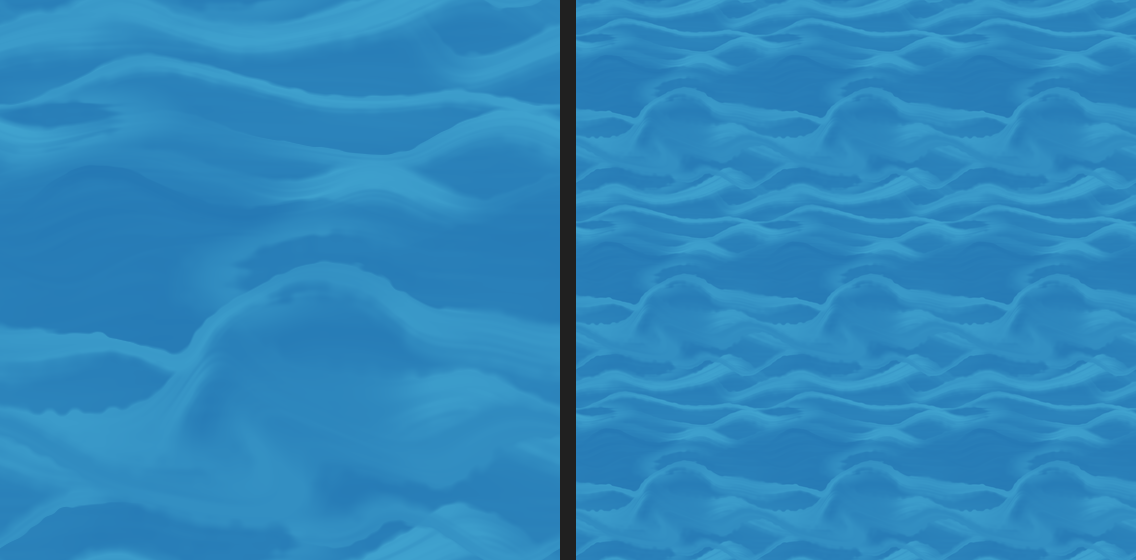
Left, the tile; right, the same tile 3 across and 3 down.
Write a Shadertoy shader that draws this texture.

```glsl
// Painted blue water: wavy brush ribbons layered over a mottled deep ground.
// Each ribbon is a wrapped curve with one crisp and one soft edge and bristle
// streaks; dark rounded pools with pale rims lie between. A warp bends it all.

#define RIBBONS 11
#define POOLS 3
#define WARP vec2(0.36, 0.19)
#define WIDTH_MIN 0.016
#define WIDTH_MAX 0.074
#define BRISTLES 150.0
#define BRISTLE_TONE 0.19
#define RAGGED 0.009
#define POOL_SIZE vec2(0.155, 0.068)
#define DEEP vec3(0.136, 0.460, 0.699)
#define MIDDLE vec3(0.182, 0.535, 0.745)
#define PALE vec3(0.250, 0.637, 0.810)

const float TAU = 6.2831853;

// Integer hash of a lattice cell and a seed, 0 to 1
float hash(ivec2 cell, int seed) {
    uvec2 c = uvec2(cell);
    uint h = c.x * 1597334677u ^ c.y * 3812015801u ^ uint(seed) * 2798796415u;
    h = (h ^ (h >> 16)) * 2146121005u;
    h = (h ^ (h >> 15)) * 2221713035u;
    h ^= h >> 16;
    return float(h & 65535u) / 65535.0;
}

// Exact whole-number wrap, also for negative cells
ivec2 wrapCell(ivec2 cell, ivec2 period) {
    return (cell + 64 * period) % period;
}

// Value noise that wraps after a whole number of cells
float noise(vec2 p, ivec2 period, int seed) {
    vec2 corner = floor(p);
    vec2 f = p - corner;
    f = f * f * f * (f * (f * 6.0 - 15.0) + 10.0);
    ivec2 a = wrapCell(ivec2(corner), period);
    ivec2 b = wrapCell(ivec2(corner) + 1, period);
    return mix(mix(hash(a, seed), hash(ivec2(b.x, a.y), seed), f.x),
               mix(hash(ivec2(a.x, b.y), seed), hash(b, seed), f.x), f.y);
}

float tiled(vec2 p, ivec2 cells, int seed) {
    return noise(p * vec2(cells), cells, seed);
}

// Slow change along a ribbon
float along(float x, int cells, int seed) {
    return noise(vec2(x * float(cells), 0.0), ivec2(cells, 1), seed);
}

// Shared bending of the whole surface
vec2 bend(vec2 p) {
    vec2 broad = vec2(tiled(p, ivec2(2, 3), 1), tiled(p, ivec2(3, 2), 2));
    vec2 small = vec2(tiled(p, ivec2(4, 6), 3), tiled(p, ivec2(5, 5), 4));
    return p + WARP * (broad - 0.5 + 0.28 * (small - 0.5));
}

// Mottled deep water with faint brush marks
float ground(vec2 q, float streak) {
    float tone = 0.07 + 0.23 * tiled(q, ivec2(2, 4), 5);
    tone += 0.11 * tiled(q, ivec2(4, 11), 6);
    return tone + 0.06 * streak;
}

// Dark rounded pool, its blunt end held by a pale rim
float paintPool(float tone, vec2 q, float rough, int i) {
    vec2 center = vec2(0.3, 0.12) + float(i) * vec2(0.382, 1.0 / float(POOLS));
    vec2 e = q - center;
    e = (e - floor(e + 0.5)) / POOL_SIZE;
    float r = length(e) + 0.16 * rough;
    float facing = (i % 2 == 0 ? 1.0 : -1.0) * e.x / max(length(e), 0.01);
    float blunt = smoothstep(-0.7, 0.6, facing);
    float rim = (1.0 - smoothstep(1.05, 1.9, r)) * blunt;
    tone = mix(tone, 0.64 + 0.12 * rough, 0.85 * rim);
    float inside = 1.0 - smoothstep(mix(0.2, 0.88, blunt), 1.08, r);
    return mix(tone, 0.18 + 0.05 * rough, 0.9 * inside);
}

// Centre line of a ribbon, a sum of whole waves
float centreLine(float x, int i, int seed) {
    float y = float(i) * 0.618034 + 0.04 * hash(ivec2(1, 0), seed);
    y += 0.034 * sin(TAU * (x + hash(ivec2(2, 0), seed)));
    y += 0.028 * sin(TAU * (2.0 * x + hash(ivec2(3, 0), seed)));
    return y + 0.013 * sin(TAU * (3.0 * x + hash(ivec2(4, 0), seed)));
}

// Paint one ribbon over the tone below it
float paintRibbon(float tone, vec2 q, float rag, int i) {
    int seed = 20 + 10 * i;
    bool dark = i % 5 == 4;

    // Signed distance across the ribbon, wrapped top to bottom
    float d = q.y - centreLine(q.x, i, seed);
    d -= floor(d + 0.5);
    float coarse = noise(vec2(q.x * 4.0, d * BRISTLES * 0.4), ivec2(4, 512), seed + 1);
    float fine = noise(vec2(q.x * 6.0, d * BRISTLES), ivec2(6, 512), seed + 2);
    float bristle = 0.6 * coarse + 0.4 * fine - 0.5;

    float swell = along(q.x, 3, seed + 3);
    float width = mix(WIDTH_MIN, WIDTH_MAX, swell) * (dark ? 0.6 : 1.0);
    float side = hash(ivec2(5, 0), seed) < 0.5 ? -1.0 : 1.0;
    float u = side * (d + RAGGED * (bristle + rag)) / width;

    // Crisp edge on one side, long fade on the other
    float crisp = mix(0.12, 0.8, along(q.x, 4, seed + 4));
    float mask = smoothstep(-1.0, -1.0 + crisp, u) * (1.0 - smoothstep(-0.4, 1.2, u));
    mask = min(mask * 1.25, 1.0);
    float load = smoothstep(0.08, 0.55, along(q.x, 3, seed + 5));
    mask *= mix(0.2, 1.0, load) * (1.0 + 0.4 * bristle);

    float paint = dark ? 0.12 : mix(0.5, 1.02, along(q.x, 2, seed + 6));
    return mix(tone, paint + BRISTLE_TONE * bristle, clamp(mask, 0.0, 1.0));
}

void mainImage(out vec4 fragColor, in vec2 fragCoord) {
    vec2 p = fract(fragCoord / iResolution.xy);
    vec2 q = bend(p);
    float rag = tiled(p, ivec2(45), 8) - 0.5;
    float streak = tiled(q, ivec2(6, 90), 7) - 0.5;

    // Layers from back to front
    float tone = ground(q, streak);
    for (int i = 0; i < RIBBONS; i++) {
        if (i == 6) for (int k = 0; k < POOLS; k++) tone = paintPool(tone, q, rag + streak, k);
        tone = paintRibbon(tone, q, rag, i);
    }

    // Tone to colour, from deep to pale
    tone = clamp(tone, 0.0, 1.0);
    vec3 color = mix(DEEP, MIDDLE, min(tone / 0.43, 1.0));
    color = mix(color, PALE, max(tone - 0.43, 0.0) / 0.57);
    fragColor = vec4(color, 1.0);
}
```
